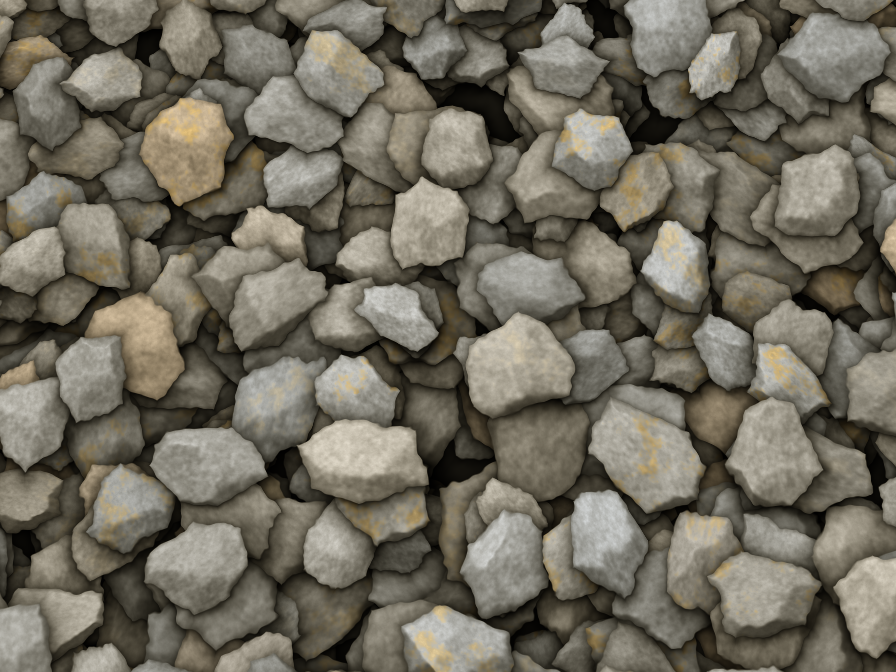
This texture is drawn by a Shadertoy shader. Its source:

```glsl
// A pile of crushed limestone. Layers of faceted stones are painted from the
// bottom up; each layer is a turned grid holding one random convex stone per
// cell, lit from above, with a soft contact shadow on the stones beneath it.

const float CELL = 0.27;
const float LAYERS = 24.0;
const int SIDES = 7;
const float TAU = 6.2832;

vec3 hash3(vec3 p) {
    p = fract(p * vec3(0.1031, 0.1030, 0.0973));
    p += dot(p, p.yxz + 33.33);
    return fract((p.xxy + p.yxx) * p.zyx);
}

float noise(vec2 p) {
    vec2 i = floor(p), f = fract(p);
    f = f * f * (3.0 - 2.0 * f);
    float a = hash3(vec3(i, 1.0)).x;
    float b = hash3(vec3(i + vec2(1, 0), 1.0)).x;
    float c = hash3(vec3(i + vec2(0, 1), 1.0)).x;
    float d = hash3(vec3(i + vec2(1, 1), 1.0)).x;
    return mix(mix(a, b, f.x), mix(c, d, f.x), f.y);
}

float fbm(vec2 p) {
    float sum = 0.0, amp = 0.53;
    for (int i = 0; i < 4; i++) {
        sum += amp * noise(p);
        p = mat2(1.6, 1.2, -1.2, 1.6) * p + 3.7;
        amp *= 0.5;
    }
    return sum;
}

vec2 noise2(vec2 p) {
    return vec2(noise(p), noise(p + 17.3)) - 0.5;
}

mat2 turn(float a) {
    return mat2(cos(a), sin(a), -sin(a), cos(a));
}

// Grain, stains and light on a stone with the given facet normal
vec3 stoneColor(vec2 w, vec3 normal, vec3 rnd) {
    vec3 light = normalize(vec3(-0.22, 0.48, 0.85));
    normal.xy += 0.30 * noise2(w * 5.0) + 0.34 * noise2(w * 13.0);
    float diffuse = max(dot(normalize(normal), light), 0.0);
    float blotch = fbm(w * 2.2);
    float grain = fbm(w * 12.0);
    float value = (0.27 + 0.43 * diffuse) * mix(0.90, 1.12, rnd.x);
    value *= 1.0 + 0.16 * (blotch - 0.5) + 0.26 * (grain - 0.5);

    vec3 tint = mix(vec3(1.03, 1.0, 0.95), vec3(0.98, 1.0, 1.02), rnd.y);
    tint = mix(tint, vec3(1.02, 0.93, 0.82), smoothstep(0.92, 0.97, rnd.x));
    float stain = smoothstep(0.50, 0.70, 0.7 * blotch + 0.3 * grain);
    stain *= smoothstep(0.55, 0.95, rnd.z);
    return value * mix(tint, vec3(1.03, 0.87, 0.58), 0.8 * stain);
}

// Paints the stone of one layer, with its shadow, over the pile so far
void layStone(inout vec3 pile, vec2 p, float layer, float pixel) {
    mat2 gridTurn = turn(layer * 2.4);
    vec2 g = gridTurn * p / CELL + 9.0 * hash3(vec3(layer, 7.0, 3.0)).xy;
    vec3 seed = vec3(floor(g), layer * 3.7);
    vec3 a = hash3(seed), b = hash3(seed + 51.0), c = hash3(seed + 97.0);

    // Place, size and stretch of the stone
    float size = mix(0.058, 0.094, a.x);
    float room = max(0.0, 0.5 * CELL - 1.3 * size - 0.01);
    vec2 cell = fract(g) - 0.5;
    vec2 local = (cell * CELL - (2.0 * b.xy - 1.0) * room) * gridTurn;
    mat2 stoneTurn = turn(TAU * a.y);
    vec2 stretch = vec2(1.0, mix(1.0, 1.5, a.z));
    vec2 q = stoneTurn * local / size * stretch;
    if (length(q) > 3.0) return;
    vec2 w = q + 50.0 * b.xy;
    q += 0.16 * noise2(w * 2.5) + 0.06 * noise2(w * 9.0);

    // Lowest of the top plane and the sloping sides gives the facet
    vec2 tilt = 0.7 * (c.xy - 0.5);
    float weight = exp(-28.0 * max(0.30 + 0.2 * c.z + dot(tilt, q), -0.1));
    vec3 normal = weight * vec3(-tilt, 1.0);
    float inside = 9.0;
    for (int k = 0; k < SIDES; k++) {
        vec3 r = hash3(seed + 11.0 * float(k + 1));
        float angle = (float(k) + 0.7 * r.x) * TAU / float(SIDES);
        vec2 side = vec2(cos(angle), sin(angle));
        float depth = mix(0.72, 1.0, r.y) - dot(q, side);
        float slope = mix(0.4, 2.3, r.z * r.z);
        float part = exp(-28.0 * max(depth * slope, -0.1));
        normal += part * vec3(side * slope, 1.0);
        weight += part;
        inside = min(inside, depth);
    }
    normal /= weight;
    normal.xy = (normal.xy * stretch) * stoneTurn;

    // Contact shadow, strongest below the stone
    float dist = -inside * size;
    float below = dot(normalize(local + 1e-5), vec2(0.3, -0.95));
    float shadow = (0.62 + 0.22 * below) * exp(-max(dist, 0.0) / 0.013);
    shadow *= 1.0 - smoothstep(0.43, 0.5, max(abs(cell.x), abs(cell.y)));
    pile *= 1.0 - shadow;

    float cover = 1.0 - smoothstep(-pixel, pixel, dist);
    if (cover > 0.0) {
        vec3 stone = stoneColor(w, normal, c.yzx);
        stone *= mix(0.80, 1.03, layer / LAYERS);
        stone *= 0.80 + 0.20 * smoothstep(0.0, 0.10, inside);
        pile = mix(pile, stone, cover);
    }
}

void mainImage(out vec4 fragColor, in vec2 fragCoord) {
    vec2 p = (fragCoord - 0.5 * iResolution.xy) / iResolution.y;
    p *= 1.0 + 0.18 * p.y; // stones shrink slightly into the distance
    vec3 pile = vec3(0.14);
    for (float layer = 1.0; layer <= LAYERS; layer++) {
        layStone(pile, p, layer, 0.9 / iResolution.y);
    }
    // Darker tones turn warmer
    fragColor = vec4(pow(clamp(pile, 0.0, 1.0), vec3(1.0, 1.04, 1.17)), 1.0);
}
```
